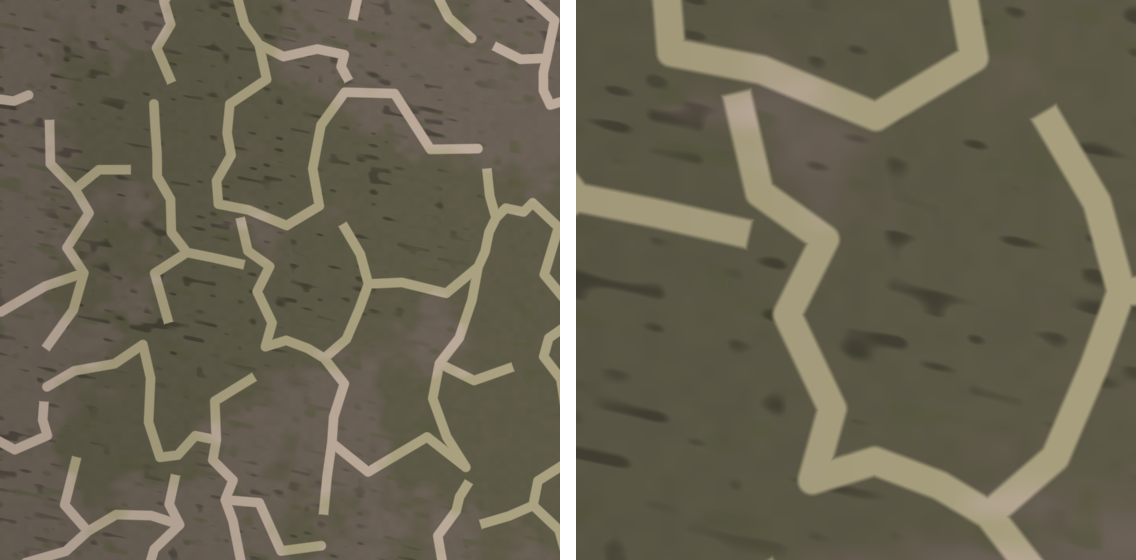
Left: the whole. Right: its middle third, enlarged.
Reproduce this pattern procedurally as a Shadertoy shader.

```glsl
float hash(vec2 p) {
    return fract(sin(dot(p, vec2(127.1, 311.7))) * 43758.5453);
}

float noise(vec2 p) {
    vec2 i = floor(p), f = fract(p);
    f = f * f * (3.0 - 2.0 * f);
    return mix(mix(hash(i), hash(i + vec2(1, 0)), f.x),
               mix(hash(i + vec2(0, 1)), hash(i + vec2(1, 1)), f.x), f.y);
}

float fbm(vec2 p) {
    float sum = 0.0, amp = 0.5;
    for (int i = 0; i < 4; i++) {
        sum += amp * noise(p);
        p = mat2(1.6, 1.2, -1.2, 1.6) * p + 7.3;
        amp *= 0.5;
    }
    return sum / 0.9375;
}

// Jittered junction, in canvas units
vec2 junction(vec2 cell) {
    vec2 jitter = vec2(hash(cell + 3.1), hash(cell + 17.7)) - 0.5;
    return (cell + 0.5 + 0.76 * jitter) / vec2(5.5, 7.0);
}

// Distance to a segment; a blunt one is cut square at b
float segment(vec2 p, vec2 a, vec2 b, float halfWidth, bool blunt) {
    float len = length(b - a);
    vec2 dir = (b - a) / len;
    float along = dot(p - a, dir);
    float d = length(p - a - dir * clamp(along, 0.0, len));
    return blunt ? max(d, along - len + halfWidth) : d;
}

// Kinked path between two junctions; some are missing or end early
float path(vec2 p, vec2 cellA, vec2 cellB, float halfWidth) {
    vec2 id = cellA * 2.0 + cellB * 3.0;
    float kind = hash(id + 5.3);
    if (kind < 0.08) return 1.0;
    bool deadEnd = kind < 0.42;
    vec2 a = junction(cellA), b = junction(cellB);
    if (hash(id + 9.1) < 0.5) { vec2 t = a; a = b; b = t; }

    vec2 side = vec2(a.y - b.y, b.x - a.x);
    vec2 m1 = mix(a, b, 0.32) + side * 0.42 * (hash(id + 1.7) - 0.5);
    vec2 m2 = mix(a, b, 0.70) + side * 0.42 * (hash(id + 2.9) - 0.5);
    float d = min(segment(p, a, m1, halfWidth, false),
                  segment(p, m1, m2, halfWidth, deadEnd));
    return deadEnd ? d : min(d, segment(p, m2, b, halfWidth, false));
}

// Upright chains of paths joined by staggered rungs
float network(vec2 p, float halfWidth) {
    vec2 home = floor(p * vec2(5.5, 7.0));
    float d = 1.0;
    for (int y = -2; y <= 1; y++)
    for (int x = -2; x <= 1; x++) {
        vec2 cell = home + vec2(x, y);
        d = min(d, path(p, cell, cell + vec2(0, 1), halfWidth));
        if (mod(cell.x + cell.y, 2.0) < 0.5)
            d = min(d, path(p, cell, cell + vec2(1, 0), halfWidth));
    }
    return d;
}

void mainImage(out vec4 fragColor, in vec2 fragCoord) {
    vec2 uv = fragCoord / iResolution.y;

    // Mossy patches tint both the soil and the paths
    float patches = fbm(uv * 5.0 + 4.0) + 0.10 * (noise(uv * vec2(38.0, 60.0)) - 0.5);
    float moss = smoothstep(0.43, 0.57, patches);
    vec3 soil = mix(vec3(0.405, 0.367, 0.328), vec3(0.357, 0.341, 0.272), moss);
    vec3 trail = mix(vec3(0.715, 0.650, 0.588), vec3(0.645, 0.612, 0.485), moss);

    // Small flat specks, denser to the lower left
    vec2 grain = uv + vec2(0.0, 0.2 * uv.x);
    float density = smoothstep(0.3, 0.7, fbm(uv * 4.0 + 31.0) + 0.2 * (0.5 - uv.x));
    float dark = smoothstep(0.74, 0.95, noise(grain * vec2(42.0, 95.0) + 13.0));
    float green = smoothstep(0.70, 0.95, noise(grain * vec2(36.0, 70.0) + 57.0));
    soil = mix(soil, vec3(0.33, 0.335, 0.235), 0.6 * green);
    soil *= 1.0 - 0.27 * dark * density;
    soil *= 0.98 + 0.04 * noise(uv * 90.0);

    // Paths with soft edges
    float halfWidth = 0.0086;
    float soft = max(0.0018, 0.75 / iResolution.y);
    float d = network(uv, halfWidth);
    float cover = 1.0 - smoothstep(halfWidth - soft, halfWidth + soft, d);
    vec3 color = mix(soil, trail, cover);

    // Light falls off gently to the left
    color *= mix(0.95, 1.03, smoothstep(0.0, 0.9, uv.x));
    fragColor = vec4(color, 1.0);
}
```
